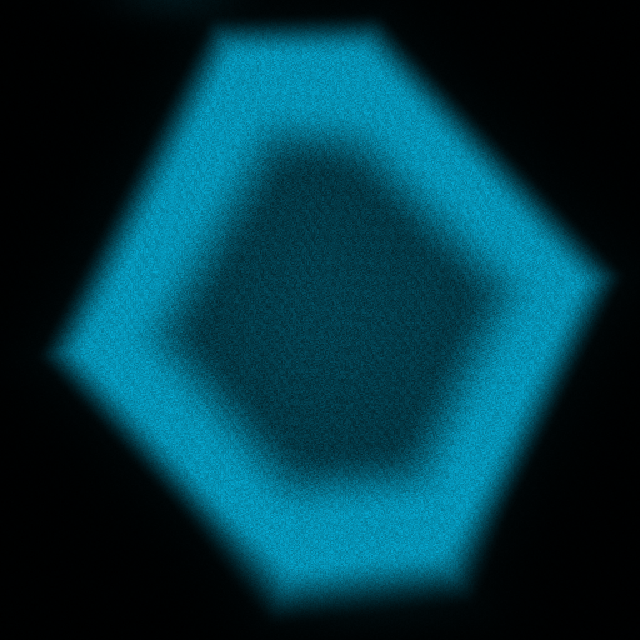
This background is drawn by a three.js fragment shader. Its source:

```glsl
// Blurred cyan hexagonal ring with a dim teal core on black, covered in fine grain.
varying vec2 vUv;

#define RING_COLOR vec3(0.016, 0.565, 0.700)
#define CORE_COLOR vec3(0.008, 0.205, 0.255)
#define HALO_COLOR vec3(0.004, 0.090, 0.110)
#define OUTER_BLUR 0.036
#define BOTTOM_BLUR 0.052
#define INNER_BLUR 0.056
#define OUTER_ROUNDING 0.012
#define INNER_ROUNDING 0.035
#define GRAIN_CELLS 512.0
#define GRAIN_AMOUNT 0.16

float hash(vec2 p) {
  return fract(sin(dot(p, vec2(12.9898, 78.233))) * 43758.5453);
}

float smoothMax(float a, float b, float k) {
  float h = max(k - abs(a - b), 0.0) / k;
  return max(a, b) + h * h * k * 0.25;
}

// Signed distance to the line a-b, positive on its left side.
float edgeDistance(vec2 p, vec2 a, vec2 b) {
  vec2 dir = normalize(b - a);
  return dot(p - a, vec2(-dir.y, dir.x));
}

// Rounded convex hexagon, corners given clockwise; negative inside.
float hexagon(vec2 p, vec2 a, vec2 b, vec2 c, vec2 d, vec2 e, vec2 f, float k) {
  float dist = edgeDistance(p, a, b);
  dist = smoothMax(dist, edgeDistance(p, b, c), k);
  dist = smoothMax(dist, edgeDistance(p, c, d), k);
  dist = smoothMax(dist, edgeDistance(p, d, e), k);
  dist = smoothMax(dist, edgeDistance(p, e, f), k);
  return smoothMax(dist, edgeDistance(p, f, a), k);
}

float glow(vec2 p, vec2 center, vec2 size) {
  vec2 q = (p - center) / size;
  return exp(-dot(q, q));
}

void main() {
  vec2 p = vUv;

  // Outer and inner outlines of the ring
  float outer = hexagon(p, vec2(0.347, 0.943), vec2(0.581, 0.947),
    vec2(0.940, 0.564), vec2(0.711, 0.100), vec2(0.441, 0.071),
    vec2(0.094, 0.447), OUTER_ROUNDING);
  float inner = hexagon(p, vec2(0.425, 0.785), vec2(0.556, 0.780),
    vec2(0.790, 0.545), vec2(0.654, 0.256), vec2(0.452, 0.238),
    vec2(0.252, 0.473), INNER_ROUNDING);

  // Soft masks, blurrier along the bottom
  float blur = mix(BOTTOM_BLUR, OUTER_BLUR, smoothstep(0.05, 0.22, p.y));
  float body = 1.0 - smoothstep(-blur, blur, outer);
  float core = 1.0 - smoothstep(-INNER_BLUR, INNER_BLUR, inner);

  // Core is slightly lighter in the middle
  vec3 coreColor = CORE_COLOR * (1.0 + 0.16 * glow(p, vec2(0.52, 0.51), vec2(0.14)));
  vec3 color = mix(RING_COLOR, coreColor, core) * body;

  // Faint light spilling onto the background
  float halo = 0.5 * exp(-max(outer, 0.0) * 26.0);
  halo += 0.75 * glow(p, vec2(0.27, 1.01), vec2(0.09, 0.04));
  halo += 0.25 * glow(p, vec2(0.58, 0.05), vec2(0.14, 0.04));
  color += HALO_COLOR * halo * (1.0 - body);

  // Film grain, scaled by brightness
  vec2 cell = floor(p * GRAIN_CELLS);
  float grain = hash(cell) + hash(cell + 37.0) - 1.0;
  color *= 1.0 + GRAIN_AMOUNT * (1.0 + core) * grain;
  color += vec3(0.001, 0.004, 0.005) * (1.0 + grain);

  gl_FragColor = vec4(clamp(color, 0.0, 1.0), 1.0);
}
```
